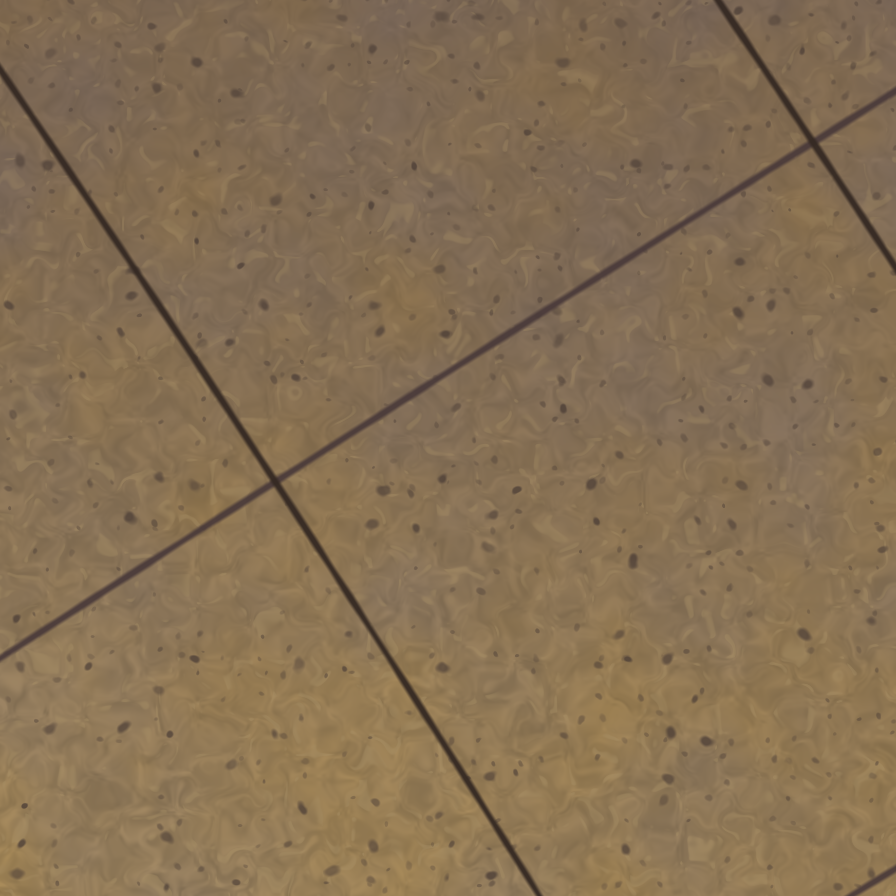
A WebGL 1 fragment shader for this texture:

```glsl
precision highp float;
// Speckled tan stone floor tiles seen askew, parted by thin dark joints.

uniform vec2 u_resolution;

// Tile layout, in canvas units
const vec2 CORNER = vec2(0.3073, 0.4622);     // where two joints cross
const vec2 SIDE_A = vec2(0.6042, 0.3854);     // tile edge along the rising joints
const vec2 SIDE_B = vec2(0.4000, -0.6130);    // tile edge along the falling joints
const vec2 BOW = vec2(0.0275, 0.0180);        // slight lens curvature
const float JOINT_HALF = 0.0036;
const float JOINT_SOFT = 0.0026;

// Stone
const vec3 STONE_TOP = vec3(0.485, 0.403, 0.322);
const vec3 STONE_LOW = vec3(0.582, 0.485, 0.338);
const vec3 OCHRE = vec3(0.035, 0.018, -0.030);
const vec3 PALE_FLECK = vec3(0.660, 0.565, 0.400);
const vec3 PIT = vec3(0.300, 0.245, 0.215);
const vec3 JOINT_RISING = vec3(0.285, 0.225, 0.225);
const vec3 JOINT_FALLING = vec3(0.205, 0.160, 0.135);
const float GRAIN_FREQ = 72.0;
const float GRAIN_DEPTH = 0.20;
const float TILE_TINT = 0.016;
const float PIT_CELLS = 25.0;
const float PIT_CHANCE = 0.27;

float hash(vec2 p) {
  vec3 q = fract(p.xyx * vec3(0.1031, 0.1030, 0.0973));
  q += dot(q, q.yzx + 33.33);
  return fract((q.x + q.y) * q.z);
}

float noise(vec2 p) {
  vec2 i = floor(p);
  vec2 f = fract(p);
  f = f * f * (3.0 - 2.0 * f);
  float low = mix(hash(i), hash(i + vec2(1.0, 0.0)), f.x);
  float high = mix(hash(i + vec2(0.0, 1.0)), hash(i + 1.0), f.x);
  return mix(low, high, f.y);
}

float fbm(vec2 p) {
  float sum = 0.0;
  float gain = 0.5;
  for (int i = 0; i < 4; i++) {
    sum += gain * noise(p);
    p = mat2(1.6, 1.2, -1.2, 1.6) * p + 17.3;
    gain *= 0.5;
  }
  return sum / 0.9375;
}

float cross2(vec2 a, vec2 b) {
  return a.x * b.y - a.y * b.x;
}

// Coverage of sparse irregular pits, at most one per cell
float pits(vec2 p, float chance) {
  vec2 cell = floor(p);
  vec2 center = 0.25 + 0.5 * vec2(hash(cell + 3.7), hash(cell + 51.2));
  vec2 d = fract(p) - center;
  float turn = 6.2832 * hash(cell + 91.5);
  d = mat2(cos(turn), -sin(turn), sin(turn), cos(turn)) * d;
  d.x *= 0.70;
  float radius = mix(0.07, 0.16, hash(cell + 23.9));
  float edge = length(d) + 0.07 * (noise(p * 6.0) - 0.5);
  float present = step(hash(cell + 7.1), chance) * mix(0.5, 1.0, hash(cell + 64.3));
  return present * (1.0 - smoothstep(radius * 0.45, radius * 1.25, edge));
}

// Joint coverage from the distance to its centre line
float joint(float dist, float halfWidth, float pixel) {
  float soft = max(JOINT_SOFT, pixel);
  return 1.0 - smoothstep(halfWidth - soft, halfWidth + soft, dist);
}

vec3 stone(vec2 uv, vec2 tile) {
  // Broad shading and tile tint
  float cloud = fbm(uv * 4.0 + 9.0) - 0.5;
  float light = clamp(1.0 - uv.y + 0.30 * cloud - 0.08 * (uv.x - 0.5), 0.0, 1.0);
  vec3 color = mix(STONE_TOP, STONE_LOW, light);
  color += OCHRE * (fbm(uv * 9.0 + 40.0) - 0.5) * 2.0;
  color += TILE_TINT * (hash(tile + 12.0) - 0.5);

  // Curly grain, crisper toward the bottom
  vec2 curl = vec2(noise(uv * 48.0), noise(uv * 48.0 + 31.0)) - 0.5;
  vec2 g = uv * GRAIN_FREQ + 2.2 * curl;
  float grain = 0.6 * noise(g) + 0.4 * noise(g * 2.1 + 5.0) - 0.5;
  float crisp = mix(0.65, 1.1, light);
  color *= 1.0 + GRAIN_DEPTH * crisp * grain;
  float fleck = smoothstep(0.72, 0.95, noise(g * 1.3 + 70.0));
  color = mix(color, PALE_FLECK, 0.40 * crisp * fleck);

  // Pits, large and small
  float dark = max(0.80 * pits(uv * PIT_CELLS, PIT_CHANCE),
                   0.50 * pits(uv * PIT_CELLS * 1.7 + 13.0, PIT_CHANCE));
  return mix(color, PIT, dark);
}

void main() {
  vec2 uv = gl_FragCoord.xy / u_resolution.y;
  float pixel = 1.0 / u_resolution.y;

  // Tile coordinates on the bowed skew grid
  vec2 p = uv - CORNER;
  p += BOW * p.yx * p.yx;
  float area = cross2(SIDE_A, SIDE_B);
  vec2 grid = vec2(cross2(p, SIDE_B), cross2(SIDE_A, p)) / area;
  vec2 spacing = abs(area) / vec2(length(SIDE_B), length(SIDE_A));
  vec2 dist = abs(fract(grid + 0.5) - 0.5) * spacing;

  // Joints with slightly uneven edges
  float halfWidth = JOINT_HALF + 0.0012 * (noise(uv * 30.0) - 0.5);
  vec3 color = stone(uv, floor(grid));
  color = mix(color, JOINT_RISING, 0.92 * joint(dist.y, halfWidth, pixel));
  color = mix(color, JOINT_FALLING, 0.95 * joint(dist.x, halfWidth + 0.0006 * (uv.y - 0.5), pixel));
  gl_FragColor = vec4(color, 1.0);
}
```
